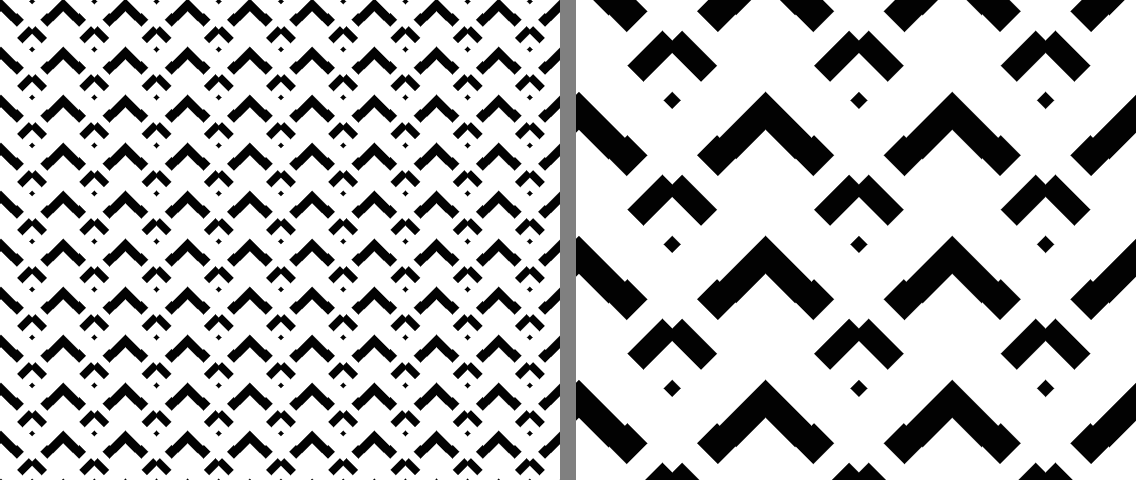
Left: the whole. Right: its middle third, enlarged.
A WebGL 2 fragment shader for this pattern:

```glsl
#version 300 es
precision highp float;
// Seamless black and white rows of stepped chevrons, small split chevrons and diamonds.

uniform vec2 u_resolution;
out vec4 fragColor;

const vec2 REPEATS = vec2(9.0, 10.0);
const vec2 CELL = vec2(128.0, 98.6);      // size of one repeat in design units
const vec2 APEX = vec2(2.0, -2.4);        // tip of the first large chevron, y down
const vec3 PAPER = vec3(1.0);
const vec3 INK = vec3(0.008);

// Offset from the nearest repeat of a centre point.
vec2 wrapAround(vec2 p, vec2 center) {
    return mod(p - center + 0.5 * CELL, CELL) - 0.5 * CELL;
}

// Mirror about the vertical axis, then turn to the two diagonal axes:
// x runs across a bar, y runs along it.
vec2 foldDiagonal(vec2 p) {
    return vec2(p.y - abs(p.x), p.y + abs(p.x));
}

// Signed distance to a bar given by its low and high diagonal corners.
float barDistance(vec2 diagonal, vec2 low, vec2 high) {
    vec2 q = abs(diagonal - 0.5 * (low + high)) - 0.5 * (high - low);
    float d = length(max(q, 0.0)) + min(max(q.x, q.y), 0.0);
    return d * inversesqrt(2.0);
}

// Large chevron: long arms with raised blocks at both ends.
float largeChevron(vec2 p) {
    vec2 middle = vec2(0.0, 28.0);
    vec2 diagonal = foldDiagonal(wrapAround(p, middle) + middle);
    float arm = barDistance(diagonal, vec2(-0.5, -10.0), vec2(25.5, 66.0));
    float block = barDistance(diagonal, vec2(-4.0, 62.5), vec2(24.5, 90.0));
    return min(arm, block);
}

// Small chevron: two bars that meet in a notch at the top.
float smallChevron(vec2 p) {
    vec2 middle = vec2(0.0, 74.0);
    vec2 local = wrapAround(p, middle + vec2(0.5 * CELL.x, 0.0)) + middle;
    return barDistance(foldDiagonal(local), vec2(49.5, 63.0), vec2(71.5, 111.0));
}

// Diamond with four equal sides.
float diamond(vec2 p, vec2 center, float radius) {
    vec2 q = abs(wrapAround(p, center));
    return (q.x + q.y - radius) * inversesqrt(2.0);
}

void main() {
    // Design coordinates, y pointing down from the top edge.
    vec2 uv = gl_FragCoord.xy / u_resolution;
    vec2 p = vec2(uv.x, 1.0 - uv.y) * REPEATS * CELL - APEX;

    float d = min(largeChevron(p), smallChevron(p));
    d = min(d, diamond(p, vec2(0.5 * CELL.x, 104.0), 5.9));

    // Edge smoothing over one pixel.
    float pixel = REPEATS.x * CELL.x / u_resolution.x;
    float coverage = clamp(0.5 - d / pixel, 0.0, 1.0);
    fragColor = vec4(mix(PAPER, INK, coverage), 1.0);
}
```
